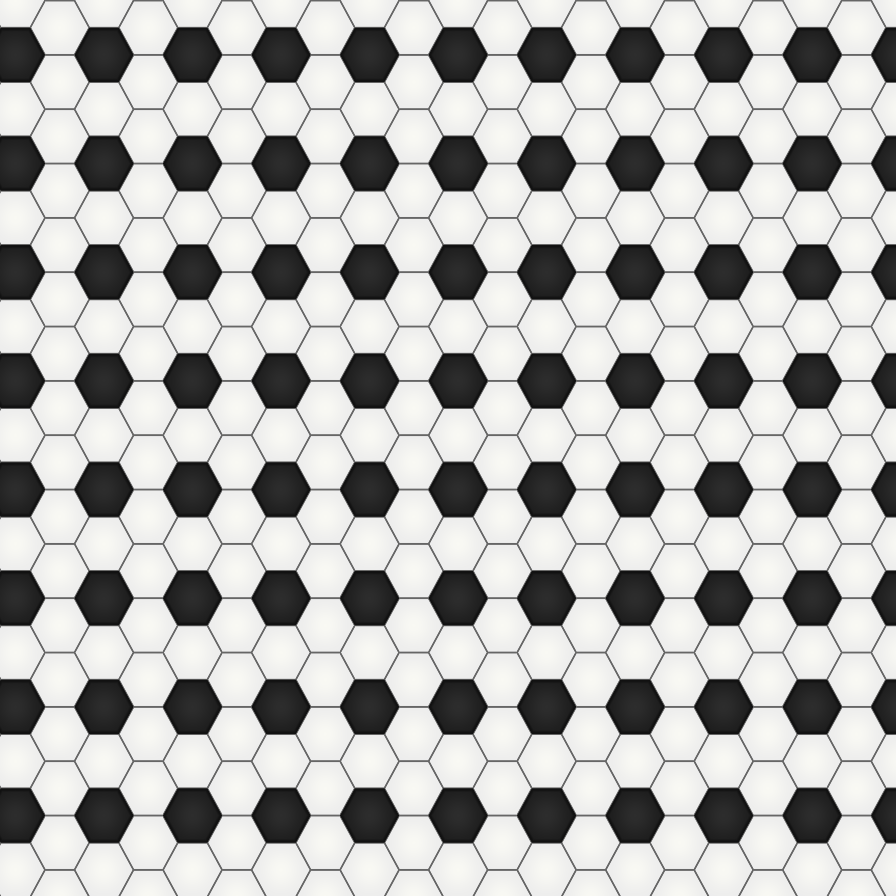
Give the GLSL for this pattern, as a Shadertoy shader.

```glsl
const float SQRT3 = 1.7320508;
const vec2 REPEAT = vec2(0.0988, 0.12128);      // one dark tile to the next
const vec2 DARK_CENTER = vec2(0.1161, 0.0898);
const vec2 LATTICE = vec2(3.0, SQRT3);          // in units of the tile radius
const float LINE_HALF_WIDTH = 0.03;

// Offset from the nearest point of a rectangular lattice
vec2 latticeOffset(vec2 p, vec2 spacing) {
    return p - spacing * floor(p / spacing + 0.5);
}

// Distance inward from the border of a flat-topped hexagon of radius 1
float hexEdgeDistance(vec2 p) {
    p = abs(p);
    return 0.5 * SQRT3 - max(p.y, dot(p, vec2(0.5 * SQRT3, 0.5)));
}

// Light tile: warm glow in the middle, cooler toward the border
vec3 lightTile(float radius) {
    return mix(vec3(0.975, 0.975, 0.955), vec3(0.93, 0.93, 0.928),
               smoothstep(0.0, 0.95, radius));
}

// Dark tile: soft sheen and a deeper rim
vec3 darkTile(float radius, float edge) {
    vec3 body = mix(vec3(0.175), vec3(0.115), smoothstep(0.0, 1.0, radius));
    return mix(vec3(0.065), body, smoothstep(0.03, 0.14, edge));
}

void mainImage(out vec4 fragColor, in vec2 fragCoord) {
    vec2 uv = fragCoord / iResolution.y;
    vec2 unit = REPEAT / vec2(3.0, 2.0 * SQRT3);
    vec2 p = (uv - DARK_CENTER) / unit;
    float halfPixel = 0.5 / (iResolution.y * unit.x);

    // Two interleaved lattices form the honeycomb
    vec2 evenColumn = latticeOffset(p, LATTICE);
    vec2 oddColumn = latticeOffset(p - 0.5 * LATTICE, LATTICE);
    float evenEdge = hexEdgeDistance(evenColumn);
    float oddEdge = hexEdgeDistance(oddColumn);
    bool inEven = evenEdge > oddEdge;
    vec2 local = inEven ? evenColumn : oddColumn;
    float edge = max(evenEdge, oddEdge);

    // Light tiles with thin grey joints
    float joint = 1.0 - smoothstep(LINE_HALF_WIDTH - halfPixel,
                                   LINE_HALF_WIDTH + halfPixel, edge);
    vec3 color = mix(lightTile(length(local)), vec3(0.4), joint);

    // Every second tile of the even columns is dark
    vec2 darkLocal = latticeOffset(p, LATTICE * vec2(1.0, 2.0));
    float darkEdge = hexEdgeDistance(darkLocal);
    float darkMask = smoothstep(-halfPixel, halfPixel, darkEdge);
    color = mix(color, darkTile(length(darkLocal), darkEdge), darkMask);

    fragColor = vec4(color, 1.0);
}
```
